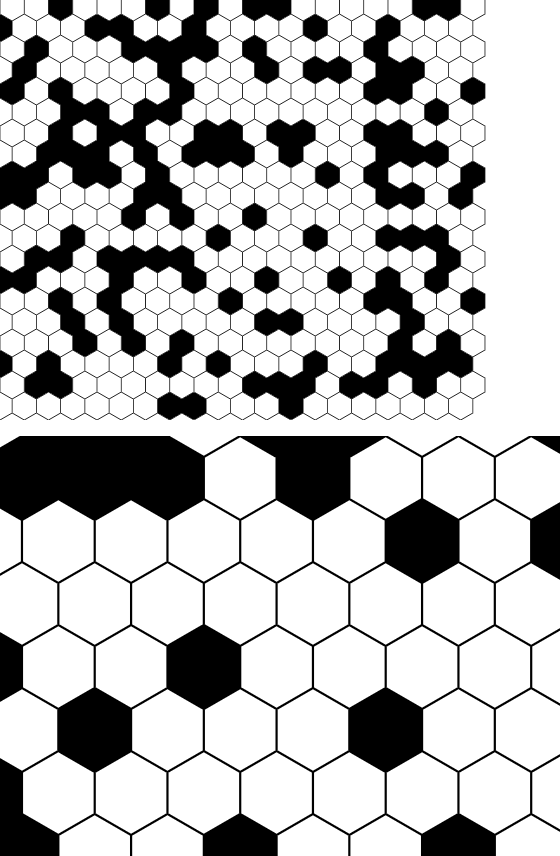
Top, the full canvas; bottom, a detail of the centre.
Give the GLSL for this pattern, as a Shadertoy shader.

```glsl
// Honeycomb of 20 by 20 pointy-top hexagons, flush left on white paper.
// A sine hash fills about a third of the cells black; the rest are outlined.
// Nearby cells are visited in a loop and their hexagon distances are blended.

const float CELL_COUNT = 20.0;                    // cells across and rows down
const float ROW_STEP = 1.0 / CELL_COUNT;          // in canvas heights
const float CELL_WIDTH = ROW_STEP * 2.0 / sqrt(3.0);
const float CELL_RADIUS = CELL_WIDTH / sqrt(3.0);
const float LINE_WIDTH = 0.00174;
const float FILL_DENSITY = 0.355;
const float SEED = 7.0;

const vec3 PAPER = vec3(1.0);
const vec3 INK = vec3(0.0);

float hash(vec2 p) {
    return fract(sin(dot(p, vec2(127.1, 311.7))) * 43758.5453);
}

// Signed distance to a hexagon with vertical sides
float hexDistance(vec2 p, float apothem) {
    p = abs(p);
    return max(p.x, dot(p, vec2(0.5, 0.5 * sqrt(3.0)))) - apothem;
}

// Share of a pixel that lies inside a shape
float coverage(float dist, float pixel) {
    return clamp(0.5 - dist / pixel, 0.0, 1.0);
}

// Odd rows are shifted by half a cell
float rowShift(float row) {
    return 0.5 * mod(row, 2.0);
}

vec2 cellCenter(vec2 cell) {
    return vec2((cell.x + rowShift(cell.y)) * CELL_WIDTH,
                CELL_RADIUS + cell.y * ROW_STEP);
}

bool insideGrid(vec2 cell) {
    return all(greaterThanEqual(cell, vec2(0.0))) &&
           all(lessThan(cell, vec2(CELL_COUNT)));
}

float honeycombInk(vec2 p, float pixel) {
    float nearestRow = floor((p.y - CELL_RADIUS) / ROW_STEP + 0.5);
    float fill = 0.0;
    float outline = 0.0;

    for (int j = -1; j <= 1; j++) {
        float row = nearestRow + float(j);
        float nearestColumn = floor(p.x / CELL_WIDTH - rowShift(row) + 0.5);
        for (int i = -1; i <= 1; i++) {
            vec2 cell = vec2(nearestColumn + float(i), row);
            if (!insideGrid(cell)) continue;

            float dist = hexDistance(p - cellCenter(cell), 0.5 * CELL_WIDTH);
            outline = max(outline, coverage(abs(dist) - 0.5 * LINE_WIDTH, pixel));

            // Adding the fills closes the seam between black neighbours
            if (hash(cell + SEED) < FILL_DENSITY) fill += coverage(dist, pixel);
        }
    }
    return max(min(fill, 1.0), outline);
}

void mainImage(out vec4 fragColor, in vec2 fragCoord) {
    float pixel = 1.0 / iResolution.y;
    vec2 p = fragCoord * pixel;
    fragColor = vec4(mix(PAPER, INK, honeycombInk(p, pixel)), 1.0);
}
```
